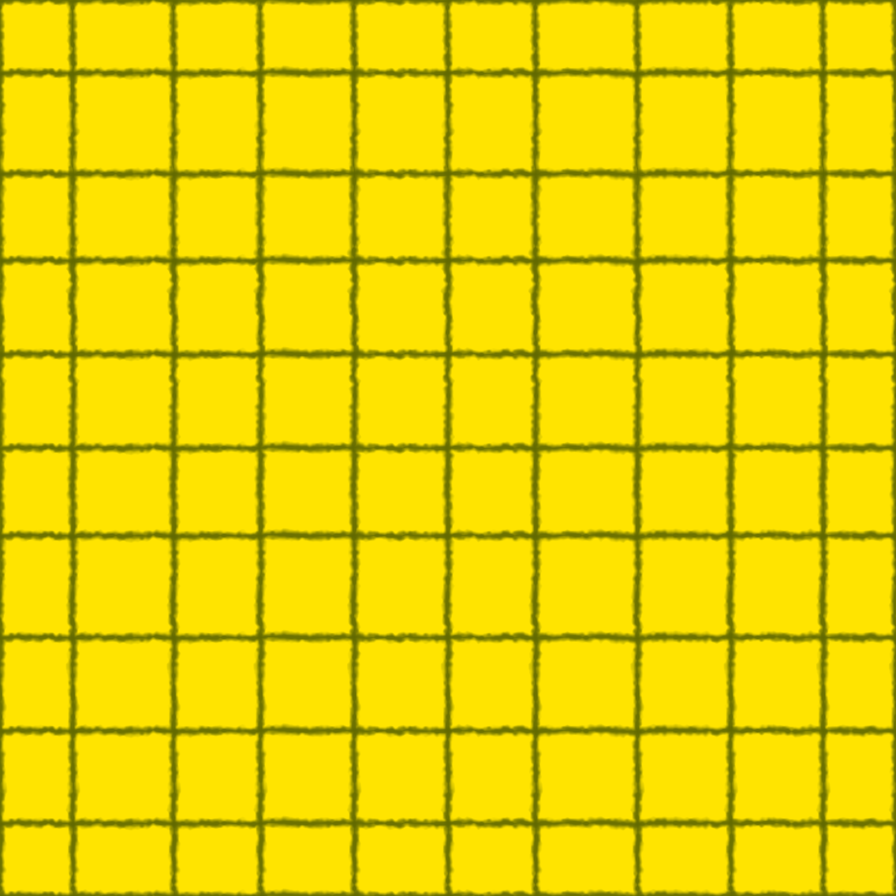
Give the GLSL for this pattern, as a WebGL 1 fragment shader.

```glsl
precision highp float;

uniform vec2 u_resolution;

float hash(vec2 p) {
  return fract(sin(dot(p, vec2(12.9898, 78.233))) * 43758.5453);
}

float noise(vec2 p) {
  vec2 i = floor(p), f = fract(p);
  f = f * f * (3.0 - 2.0 * f);
  return mix(mix(hash(i), hash(i + vec2(1.0, 0.0)), f.x),
             mix(hash(i + vec2(0.0, 1.0)), hash(i + vec2(1.0, 1.0)), f.x), f.y);
}

// Bump centred on one line index, used to make the spacing uneven
float bump(float x, float sharpness) {
  return exp(-sharpness * x * x);
}

float linePosition(float k) {
  float even = 0.5 + (k - 5.0) * 0.1047;
  float shift = 0.008 * bump(k - 2.0, 4.0) - 0.007 * bump(k - 6.0, 4.0)
              + 0.003 * bump(k - 7.4, 2.0);
  return clamp(even + shift, 0.0, 1.0);
}

// Signed distance to the closest of the parallel lines
float nearestLine(float x) {
  float nearest = 1.0;
  for (int k = 0; k <= 10; k++) {
    float d = x - linePosition(float(k));
    if (abs(d) < abs(nearest)) nearest = d;
  }
  return nearest;
}

// Soft, bristly stroke; its wear is the same on every parallel line
float stroke(float across, float along, float seed) {
  float d = nearestLine(across);
  float wobble = noise(vec2(along * 110.0, seed)) - 0.5;
  float fuzz = noise(vec2(along * 240.0, d * 260.0 + seed + 20.0)) - 0.5;
  float width = 0.0069 + 0.0022 * (noise(vec2(along * 170.0, seed + 50.0)) - 0.5);
  float worn = abs(d + 0.0022 * wobble) + 0.0024 * fuzz;
  return 0.93 * (1.0 - smoothstep(0.0002, width, worn));
}

void main() {
  vec2 uv = gl_FragCoord.xy / u_resolution;
  uv.y = 1.0 - uv.y;

  // Crossing strokes darken each other
  float vertical = stroke(uv.x, uv.y, 3.0);
  float horizontal = stroke(uv.y, uv.x, 137.0);
  float ink = 1.0 - (1.0 - vertical) * (1.0 - horizontal);

  vec3 yellow = vec3(1.0, 0.894, 0.0);
  vec3 olive = vec3(0.38, 0.41, 0.0);
  gl_FragColor = vec4(mix(yellow, olive, ink), 1.0);
}
```
